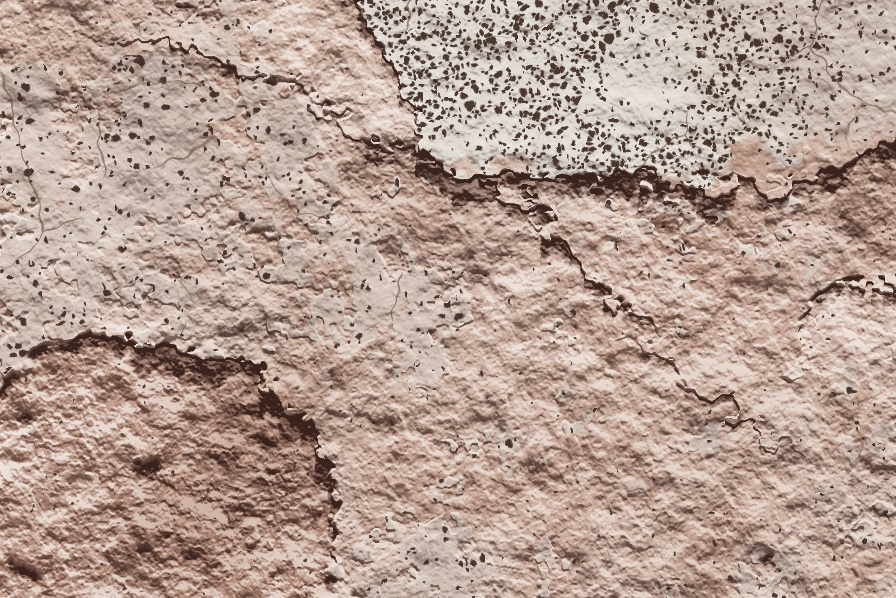
Give the GLSL for this texture, as a Shadertoy shader.

```glsl
vec3 hash3(vec2 p) {
    vec3 q = fract(p.xyx * vec3(0.1031, 0.1030, 0.0973));
    q += dot(q, q.yxz + 33.33);
    return fract((q.xxy + q.yzz) * q.zyx);
}

// Smooth cellular noise: random levels blended around jittered points
float grain(vec2 p) {
    vec2 cell = floor(p), f = p - cell;
    float sum = 0.0, total = 0.0001;
    for (int j = -1; j <= 1; j++)
    for (int i = -1; i <= 1; i++) {
        vec2 o = vec2(i, j);
        vec3 r = hash3(cell + o);
        vec2 d = o + 0.15 + 0.7 * r.xy - f;
        float w = exp(-6.0 * dot(d, d));
        sum += w * r.z;
        total += w;
    }
    return sum / total;
}

// Nearest distance, second distance and random id of the nearest point
vec3 cells(vec2 p) {
    vec2 cell = floor(p), f = p - cell;
    vec3 best = vec3(9.0, 9.0, 0.0);
    for (int j = -1; j <= 1; j++)
    for (int i = -1; i <= 1; i++) {
        vec2 o = vec2(i, j);
        vec3 r = hash3(cell + o + 71.0);
        float d = length(o + r.xy - f);
        if (d < best.x) best = vec3(d, best.x, r.z);
        else best.y = min(best.y, d);
    }
    return best;
}

vec2 wobble(vec2 p) {
    vec2 s = vec2(0.0);
    float amp = 0.5;
    for (int i = 0; i < 5; i++) {
        p = mat2(1.5, 1.2, -1.2, 1.5) * p + 1.7;
        s += amp * sin(p.yx + 1.5 * s);
        amp *= 0.57;
    }
    return s;
}

float blob(vec2 p, vec2 centre, vec2 size) {
    vec2 d = (p - centre) / size;
    return exp(-dot(d, d));
}

// Sharp lower edge that sinks back into the wall above it
float lip(float d) {
    return smoothstep(0.0, 0.012, d) * exp(-9.0 * max(d, 0.0));
}

float span(float x, float a, float b) {
    return smoothstep(a, a + 0.1, x) * smoothstep(b, b - 0.1, x);
}

// x: upper slab, y: pale skin, z: hollow, w: ledges
vec4 layers(vec2 p) {
    float chip = grain(p * 30.0) - 0.5 + 0.6 * (grain(p * 85.0) - 0.5);
    vec2 q = p + 0.028 * wobble(p * 6.0) + 0.032 * chip;
    float slab = min(q.y - 0.695 - 0.05 * smoothstep(1.3, 1.5, q.x),
                     dot(q - vec2(0.77, 0.72), vec2(0.855, 0.52)));
    float hollow = 0.3 * (1.0 - length((q - vec2(0.24, 0.14)) / vec2(0.34, 0.31)));
    float skin = blob(p, vec2(0.25, 0.72), vec2(0.34, 0.26))
               + 0.8 * blob(p, vec2(0.03, 0.38), vec2(0.11, 0.16))
               + 0.6 * blob(p, vec2(0.65, 0.46), vec2(0.14, 0.12))
               + 0.65 * blob(p, vec2(0.73, 0.06), vec2(0.2, 0.13))
               + 0.65 * blob(p, vec2(1.43, 0.2), vec2(0.18, 0.15));
    skin += 0.9 * (grain(q * 9.0 + 4.0) - 0.5) + 0.9 * chip;
    float ledge = lip(dot(q - vec2(0.8, 0.69), vec2(0.605, 0.796))) * span(q.x, 0.72, 1.16);
    ledge += 0.6 * lip(q.y - 1.0 + 0.33 * q.x) * span(q.x, 0.15, 0.8);
    ledge += 0.6 * lip(q.y - 0.4 + 0.75 * (q.x - 1.1)) * span(q.x, 1.02, 1.36);
    ledge -= smoothstep(0.0, 0.012, 0.09 - length(q - vec2(1.42, 0.44)))
           * smoothstep(0.34, 0.5, q.y);
    return vec4(smoothstep(0.0, 0.01, slab), smoothstep(0.4, 0.72, skin),
                smoothstep(0.0, 0.014, hollow), ledge);
}

float relief(vec2 p) {
    vec4 m = layers(p);
    float h = dot(m, vec4(0.042, 0.005, -0.046, 0.038));
    float rough = mix(1.0, 0.5, max(m.x, m.y * (1.0 - m.z))) + 0.3 * m.z;
    vec2 q = p + 0.003 * wobble(p * 17.0);
    float freq = 13.0, amp = 0.46;
    for (int i = 0; i < 5; i++) {
        h += rough * amp / freq * (grain(q * freq) - 0.5);
        q = mat2(0.8, 0.6, -0.6, 0.8) * q + 3.1;
        freq *= 2.0;
        amp *= 1.1;
    }
    return h;
}

// Ragged holes; density is the share of cells that hold one
float pits(vec2 p, float freq, float density) {
    vec3 c = cells((p + 0.005 * wobble(p * 55.0)) * freq);
    float radius = 0.2 + 0.26 * fract(c.z * 17.0);
    float soft = 0.06 + 0.45 * freq / iResolution.y;
    return step(c.z, density) * smoothstep(radius + soft, radius - soft, c.x);
}

void mainImage(out vec4 fragColor, in vec2 fragCoord) {
    vec2 p = fragCoord / iResolution.y;
    vec2 light = vec2(0.15, 0.99);
    vec4 m = layers(p);
    float h = relief(p);

    // Slope light, cast shadow and broad shade
    float slope = clamp((h - relief(p + light * 0.0025)) / 0.0025, -1.3, 1.0);
    float block = 0.0;
    for (int i = 1; i <= 6; i++) {
        float t = 0.0075 * float(i);
        block = max(block, relief(p + light * t) - h - 0.8 * t);
    }
    float cloud = grain(p * 5.0 + 2.0);
    float tone = 0.52 * slope - 0.72 * smoothstep(0.001, 0.026, block) + 0.03;
    tone += 0.35 * (cloud - 0.5) * (1.0 - m.x);
    tone -= 0.2 * m.z * blob(p, vec2(0.38, 0.3), vec2(0.25, 0.16));
    tone -= 0.16 * (1.0 - m.x) * blob(p, vec2(1.2, 0.63), vec2(0.35, 0.09));

    // Bare plaster, hollow and pale coats
    vec3 albedo = mix(vec3(0.75, 0.61, 0.54), vec3(0.83, 0.74, 0.69), grain(p * 8.0));
    albedo = mix(albedo, vec3(0.71, 0.55, 0.48),
                 0.7 * blob(p, vec2(1.15, 0.58), vec2(0.3, 0.14)));
    albedo = mix(albedo, vec3(0.69, 0.53, 0.46), 0.8 * m.z);
    float skin = m.y * (1.0 - m.z) * (1.0 - m.x);
    albedo = mix(albedo, vec3(0.81, 0.75, 0.71), 0.85 * skin);
    float ragged = 0.1 * (grain(p * 14.0) - 0.5) + 0.08 * (grain(p * 50.0) - 0.5);
    float coat = m.x * smoothstep(-0.02, 0.03,
        p.y - 0.7 - 0.11 * smoothstep(1.2, 1.45, p.x) + ragged);
    albedo = mix(albedo, mix(vec3(0.86, 0.84, 0.81), vec3(0.79, 0.73, 0.69),
                             smoothstep(1.0, 1.45, p.x + 0.6 * (p.y - 0.85))), coat);

    vec3 color = mix(albedo, vec3(0.96, 0.93, 0.91), clamp(tone * 1.3, 0.0, 0.9));
    color = mix(color, vec3(0.21, 0.12, 0.10), clamp(-tone, 0.0, 0.97));

    // Holes and hairline cracks
    float dense = coat * smoothstep(0.25, 0.7, cloud) * smoothstep(1.7, 1.1, p.x);
    float hole = pits(p, 105.0, 0.5 * dense + 0.12 * coat + 0.09 * skin + 0.02);
    hole = max(hole, pits(p + 5.0, 58.0, 0.2 * dense + 0.06 * skin));
    color = mix(color, vec3(0.23, 0.15, 0.12), 0.9 * hole);
    vec3 c = cells((p + 0.03 * wobble(p * 9.0)) * 4.5);
    float crack = smoothstep(0.022, 0.004, c.y - c.x) * smoothstep(0.45, 0.65, grain(p * 7.0 + 9.0));
    color = mix(color, vec3(0.42, 0.30, 0.24), 0.6 * crack * max(coat, skin));

    fragColor = vec4(color, 1.0);
}
```
